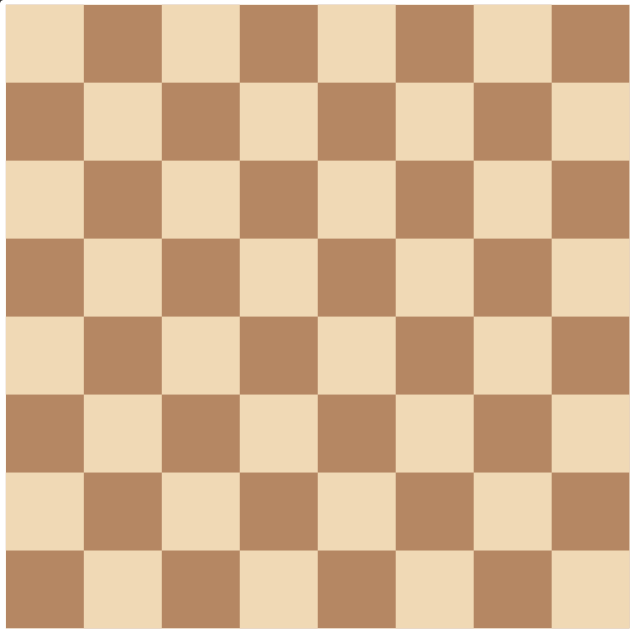
This pattern is drawn by a WebGL 2 fragment shader. Its source:

```glsl
#version 300 es
precision highp float;
// A flat two-tone board of eight by eight squares on a white sheet.
// Square waves along x and y are multiplied into the checks, then a box
// distance trims the board; the sheet has one tiny rounded corner.

uniform vec2 u_resolution;
out vec4 fragColor;

// Lengths are fractions of the canvas height.
const float SQUARES = 8.0;
const float SQUARE_SIZE = 0.12222;
const vec2 BOARD_ORIGIN = vec2(0.00915, 0.0149);
const float CORNER_RADIUS = 0.006;

const vec3 DARK_SQUARE = vec3(0.71, 0.53, 0.39);
const vec3 LIGHT_SQUARE = vec3(0.94, 0.85, 0.71);
const vec3 SHEET = vec3(1.0);
const vec3 BACKDROP = vec3(0.2);

// Square wave of period two: +1 on even cells, -1 on odd, with soft steps.
vec2 squareWave(vec2 cell, float pixel) {
    vec2 edgeDistance = 0.5 - abs(2.0 * fract(cell * 0.5 + 0.25) - 1.0);
    return clamp(2.0 * edgeDistance / pixel, -1.0, 1.0);
}

// Coverage of a shape from its signed distance, negative inside.
float coverage(float dist, float pixel) {
    return clamp(0.5 - dist / pixel, 0.0, 1.0);
}

// Coverage of a box, exact on edges that lie between pixels.
float boxCoverage(vec2 p, vec2 halfSize, float pixel) {
    vec2 d = abs(p) - halfSize;
    return coverage(d.x, pixel) * coverage(d.y, pixel);
}

void main() {
    float pixel = 1.0 / u_resolution.y;
    vec2 p = gl_FragCoord.xy * pixel;

    // Checks, with a dark square at the lower left
    vec2 cell = (p - BOARD_ORIGIN) / SQUARE_SIZE;
    vec2 wave = squareWave(cell, pixel / SQUARE_SIZE);
    vec3 checks = mix(LIGHT_SQUARE, DARK_SQUARE, 0.5 + 0.5 * wave.x * wave.y);

    // Board on the sheet
    vec2 halfBoard = vec2(0.5 * SQUARES * SQUARE_SIZE);
    float board = boxCoverage(p - BOARD_ORIGIN - halfBoard, halfBoard, pixel);
    vec3 color = mix(SHEET, checks, board);

    // Rounded upper left corner of the sheet
    vec2 toCorner = max(vec2(CORNER_RADIUS - p.x, p.y - 1.0 + CORNER_RADIUS), 0.0);
    float sheet = coverage(length(toCorner) - CORNER_RADIUS, pixel);
    color = mix(BACKDROP, color, sheet);

    fragColor = vec4(color, 1.0);
}
```
